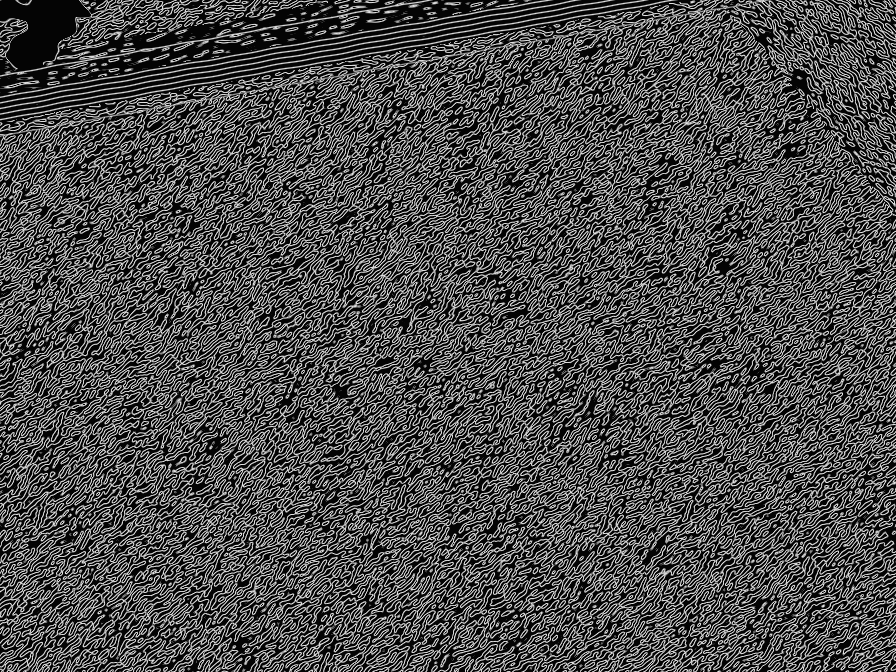
Write a Shadertoy shader that draws this texture.

```glsl
// Dense labyrinth of fine pale contour lines on black, slanting up to the right,
// with a ruled strip across the top and a cross-grained corner at the upper right.
// Lines are level sets of layered random sines, drawn by distance over gradient.

const float TAU = 6.2831853;
const int WAVES = 28;
const float LINE_WIDTH = 0.00163;
const float GRAIN_CYCLES = 109.0;
const vec3 BACKGROUND = vec3(0.015);
const vec3 LINE_COLOR = vec3(0.99);

float hash(float n) {
    return fract(sin(n * 127.1) * 4375.85);
}

mat2 rotation(float a) {
    return mat2(cos(a), sin(a), -sin(a), cos(a));
}

// Layered sines with crests along the given angle: x = value, yz = gradient
vec3 waveField(vec2 p, float angle, float spread, float cycles, float seed) {
    vec3 total = vec3(0.0);
    for (int i = 0; i < WAVES; i++) {
        float n = seed + float(i) * 3.17;
        float turn = spread * (hash(n) + hash(n + 0.71) - 1.0);
        float a = angle + 0.25 * TAU + turn;
        float size = TAU * cycles * mix(0.55, 1.4, hash(n + 1.43));
        vec2 k = size * vec2(cos(a), sin(a));
        float phase = dot(k, p) + TAU * hash(n + 2.29);
        total += vec3(sin(phase), k * cos(phase));
    }
    return total * sqrt(2.0 / float(WAVES));
}

// Soft line profile at distance d; its total light stays equal to its width
float stroke(float d, float width, float pixel) {
    float reach = 0.5 * width + 0.67 * pixel;
    return min(1.0, width / reach * max(0.0, 1.0 - abs(d) / reach));
}

// Line where the field meets the level; the slope floor fills flat spots
float contour(vec3 field, float level, float cycles, float width, float pixel) {
    float slope = max(length(field.yz), 0.22 * TAU * cycles);
    return stroke((field.x - level) / slope, width, pixel);
}

float segmentDistance(vec2 p, vec2 a, vec2 b) {
    vec2 ab = b - a;
    float t = clamp(dot(p - a, ab) / dot(ab, ab), 0.0, 1.0);
    return length(p - a - t * ab);
}

// Evenly ruled lines between s = start and s = start + count * gap
float ruledLines(float s, float start, float gap, float count, float pixel) {
    float t = (s - start) / gap;
    float inside = step(0.0, t) * step(t, count);
    return inside * stroke((fract(t) - 0.5) * gap, LINE_WIDTH, pixel);
}

float bump(float x, float radius) {
    return exp(-x * x / (radius * radius));
}

void mainImage(out vec4 fragColor, in vec2 fragCoord) {
    float pixel = 1.0 / iResolution.y;
    vec2 p = fragCoord * pixel;

    // Coordinates along and across the strip, and across the corner edge
    float stripAngle = 0.175;
    vec2 strip = (p - vec2(0.0, 0.806)) * rotation(stripAngle);
    float wobble = sin(strip.x * 41.0) + sin(strip.x * 97.0 + 1.3);
    float s = strip.y + 0.0004 * wobble;
    float corner = dot(p - vec2(1.076, 1.0), vec2(0.78, 0.626)) + 0.002 * wobble;

    // Dark hollow at the upper left
    float hollow = min(segmentDistance(p, vec2(0.0, 0.985), vec2(0.11, 0.985)) - 0.018,
                       segmentDistance(p, vec2(0.09, 0.985), vec2(0.045, 0.92)) - 0.033);
    hollow += 0.005 * (sin(p.x * 130.0 + 3.0 * sin(p.y * 90.0)) + sin(p.y * 170.0 + p.x * 60.0));

    // Slow patches thin the lines out by moving the contour level
    float patches = waveField(p, 0.5, 1.3, 19.0, 61.0).x;
    float level = 0.42 * patches;
    float angle = 0.65;
    float spread = 1.2;

    if (s > 0.103) {
        // Mottled ground above the strip
        angle = stripAngle + 0.15;
        spread = 1.3;
        level = 0.2 + 0.5 * patches;
    } else if (s > 0.052) {
        // Sparse dashes
        angle = stripAngle;
        spread = 0.6;
        level = 1.4;
    } else if (s > -0.008) {
        // Loose texture, cleared under the ruled lines
        angle = stripAngle;
        spread = 1.1;
        level = s > 0.012 ? 5.0 : 0.4;
    } else if (corner > 0.0) {
        // Cross grain with dark streaks along the edge
        angle = -0.89;
        spread = 1.3;
        level += 0.6 * bump(corner - 0.015, 0.025) + 0.25 * sin(corner * 150.0);
    } else {
        level += 0.5 * bump(s, 0.025);
    }

    vec3 grain = waveField(p, angle, spread, GRAIN_CYCLES, 7.0);
    float lines = contour(grain, level, GRAIN_CYCLES, LINE_WIDTH, pixel);
    lines *= smoothstep(0.0, 0.003, hollow);
    lines = max(lines, stroke(hollow, LINE_WIDTH, pixel) * step(0.085, s));

    // Ruled strip and its loose outer lines
    lines = max(lines, ruledLines(s, 0.012, 0.0082, 5.0, pixel));
    lines = max(lines, stroke(s - 0.080, LINE_WIDTH, pixel));
    lines = max(lines, 0.7 * stroke(s + 0.008, LINE_WIDTH, pixel));

    fragColor = vec4(mix(BACKGROUND, LINE_COLOR, lines), 1.0);
}
```
